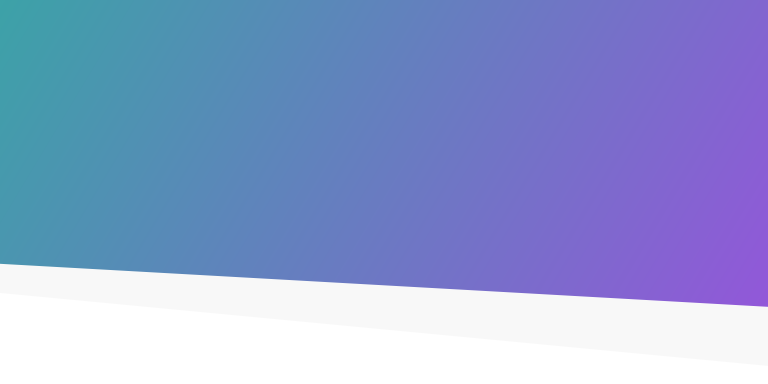
A Shadertoy shader for this background:

```glsl
// Teal to violet diagonal gradient above two slanted pale bands.

#define TEAL vec3(0.237, 0.635, 0.657)
#define VIOLET vec3(0.572, 0.343, 0.850)
#define PALE_GRAY vec3(0.974)
#define WHITE vec3(1.0)
#define GRADIENT_TILT 0.30           // downward weight of the gradient
#define GRADIENT_SPAN 1.24           // distance from teal to violet
#define HERO_EDGE vec2(0.313, 0.201) // edge heights at left and right
#define BAND_EDGE vec2(0.237, 0.047)

// Smooth coverage of the area above a straight edge.
float above(vec2 uv, vec2 edge) {
    float slope = (edge.y - edge.x) * iResolution.y / iResolution.x;
    float height = uv.y - mix(edge.x, edge.y, uv.x);
    float pixels = height * iResolution.y * inversesqrt(1.0 + slope * slope);
    return clamp(pixels + 0.5, 0.0, 1.0);
}

void mainImage(out vec4 fragColor, in vec2 fragCoord) {
    vec2 uv = fragCoord / iResolution.xy;

    // Diagonal gradient, starting at the upper left corner
    float blend = (uv.x + GRADIENT_TILT * (1.0 - uv.y)) / GRADIENT_SPAN;
    vec3 hero = mix(TEAL, VIOLET, clamp(blend, 0.0, 1.0));

    // Layers from back to front
    vec3 color = mix(WHITE, PALE_GRAY, above(uv, BAND_EDGE));
    color = mix(color, hero, above(uv, HERO_EDGE));

    fragColor = vec4(color, 1.0);
}
```
